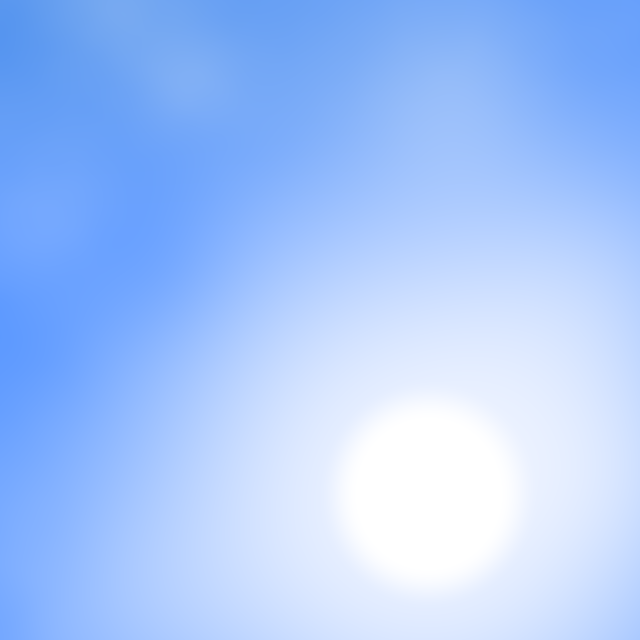
Give the GLSL for this texture, as a WebGL 2 fragment shader.

```glsl
#version 300 es
precision highp float;

#define SUN_CENTER vec2(0.670, 0.228)
#define SUN_RADIUS 0.108
#define SUN_SOFTNESS 0.065
#define GLOW_RADIUS 0.46
#define GLOW_FALLOFF 2.6
#define GLOW_STRENGTH 0.54
#define SKY_LEVEL 0.39
#define WISP_SCALE 7.0
#define WISP_STRENGTH 0.05

uniform vec2 u_resolution;
out vec4 fragColor;

float hash(vec2 p) {
    vec3 q = fract(vec3(p.xyx) * 0.1031);
    q += dot(q, q.yzx + 33.33);
    return fract((q.x + q.y) * q.z);
}

float valueNoise(vec2 p) {
    vec2 cell = floor(p);
    vec2 f = fract(p);
    f = f * f * f * (f * (f * 6.0 - 15.0) + 10.0);
    float low = mix(hash(cell), hash(cell + vec2(1, 0)), f.x);
    float high = mix(hash(cell + vec2(0, 1)), hash(cell + vec2(1, 1)), f.x);
    return mix(low, high, f.y);
}

float fbm(vec2 p) {
    float sum = 0.0;
    float amplitude = 0.6;
    for (int i = 0; i < 3; i++) {
        sum += amplitude * valueNoise(p);
        p = mat2(1.6, 1.2, -1.2, 1.6) * p + 7.3;
        amplitude *= 0.4;
    }
    return sum;
}

// Soft round patch, one at its center
float puff(vec2 p, vec2 center, float radius) {
    vec2 d = (p - center) / radius;
    return exp(-dot(d, d));
}

// Brightness of the haze: broad glow, thin cloud and clear patches
float hazeLevel(vec2 p, float sunDistance) {
    float glow = exp(-pow(sunDistance / GLOW_RADIUS, GLOW_FALLOFF));
    float haze = SKY_LEVEL + GLOW_STRENGTH * glow;

    // Thin cloud
    haze += 0.12 * puff(p, vec2(0.70, 0.86), 0.17);
    haze += 0.11 * puff(p, vec2(0.97, 0.58), 0.22);
    haze += 0.05 * puff(p, vec2(1.00, 0.26), 0.16);
    haze += 0.11 * puff(p, vec2(0.17, 0.05), 0.21);
    haze += 0.08 * puff(p, vec2(0.30, 0.88), 0.08);
    haze += 0.06 * puff(p, vec2(0.19, 0.98), 0.10);
    haze += 0.06 * puff(p, vec2(0.07, 0.66), 0.11);

    // Clear sky
    haze -= 0.06 * puff(p, vec2(0.24, 0.59), 0.13);
    haze -= 0.06 * puff(p, vec2(0.00, 0.45), 0.13);
    haze -= 0.06 * puff(p, vec2(0.00, 0.93), 0.10);

    // Faint wisps, fading toward the sun
    float wisps = fbm(p * WISP_SCALE) - 0.47;
    return haze + WISP_STRENGTH * wisps * smoothstep(0.45, 0.75, sunDistance);
}

// Blue sky that pales to white, duller in the upper left
vec3 skyColor(float haze, vec2 p) {
    float dullness = smoothstep(0.6, 1.0, p.y) * (1.0 - 0.75 * p.x);
    return vec3(haze, 0.375 + 0.62 * haze, 1.0 - 0.065 * dullness);
}

void main() {
    vec2 p = gl_FragCoord.xy / u_resolution;
    float sunDistance = length((p - SUN_CENTER) * vec2(1.0, 0.96));

    vec3 color = skyColor(hazeLevel(p, sunDistance), p);

    // Sun disc with a soft rim
    float sun = 1.0 - smoothstep(SUN_RADIUS, SUN_RADIUS + SUN_SOFTNESS, sunDistance);
    color = mix(color, vec3(1.0), sun);

    fragColor = vec4(clamp(color, 0.0, 1.0), 1.0);
}
```
